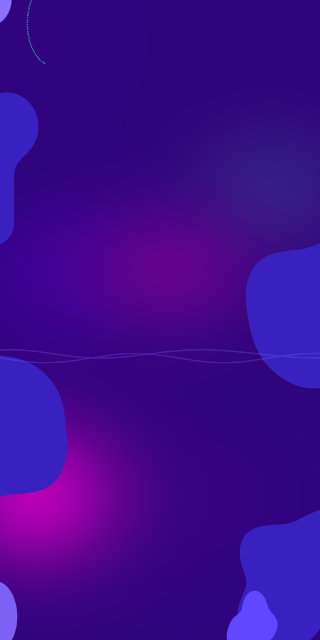
Write a Shadertoy shader that draws this background.

```glsl
#define BASE vec3(0.180, 0.015, 0.480)
#define MAGENTA vec3(0.740, 0.000, 0.710)
#define PLUM vec3(0.400, 0.015, 0.550)
#define VIOLET vec3(0.250, 0.000, 0.620)
#define SLATE vec3(0.210, 0.140, 0.530)
#define INDIGO vec3(0.220, 0.130, 0.750)
#define PERIWINKLE vec3(0.380, 0.280, 1.000)
#define LILAC vec3(0.490, 0.380, 0.960)
#define TEAL vec3(0.200, 0.520, 0.620)
#define LINE_ALPHA 0.27
#define DOT_COUNT 110.0

const float TAU = 6.283185;

float glow(vec2 p, vec2 center, vec2 radius) {
    vec2 d = (p - center) / radius;
    return exp(-dot(d, d));
}

float ellipse(vec2 p, vec2 radius) {
    float k = length(p / radius);
    return k * (k - 1.0) / max(length(p / (radius * radius)), 1e-4);
}

float capsule(vec2 p, float halfHeight, float radius) {
    p.y -= clamp(p.y, -halfHeight, halfHeight);
    return length(p) - radius;
}

float smoothUnion(float a, float b, float k) {
    float h = max(k - abs(a - b), 0.0) / k;
    return min(a, b) - h * h * k * 0.25;
}

// Closed shape whose radius is a periodic cubic through eight spokes
float blob(vec2 p, float spokes[8]) {
    float turn = fract(atan(p.y, p.x) / TAU + 1.0) * 8.0;
    int i = int(turn);
    float t = fract(turn);
    float a = spokes[(i + 7) & 7];
    float b = spokes[i & 7];
    float c = spokes[(i + 1) & 7];
    float d = spokes[(i + 2) & 7];
    float radius = b + 0.5 * t * (c - a + t * (2.0 * a - 5.0 * b + 4.0 * c - d
                 + t * (3.0 * (b - c) + d - a)));
    return length(p) - radius;
}

float fill(float dist, float pixel) {
    return 1.0 - smoothstep(-0.75 * pixel, 0.75 * pixel, dist);
}

float stroke(float dist, float halfWidth, float pixel) {
    return 1.0 - smoothstep(halfWidth, halfWidth + pixel, abs(dist));
}

void mainImage(out vec4 fragColor, in vec2 fragCoord) {
    // Canvas is one unit wide and two units high
    vec2 p = fragCoord / iResolution.xy * vec2(1.0, 2.0);
    float pixel = 1.0 / iResolution.x;

    // Soft background glows
    vec3 color = BASE;
    color = mix(color, VIOLET, 0.15 * glow(p, vec2(0.15, 1.87), vec2(0.25)));
    color = mix(color, VIOLET, 0.25 * glow(p, vec2(0.68, 0.45), vec2(0.3)));
    color = mix(color, VIOLET, 0.85 * glow(p, vec2(0.20, 1.15), vec2(0.28, 0.21)));
    color = mix(color, SLATE, 0.85 * glow(p, vec2(0.85, 1.41), vec2(0.24, 0.20)));
    color = mix(color, PLUM, 0.92 * glow(p, vec2(0.53, 1.16), vec2(0.28, 0.20)));
    color = mix(color, MAGENTA, 0.95 * glow(p, vec2(0.11, 0.45), vec2(0.27, 0.23)));

    // Indigo blobs along both sides
    float upperLeft = smoothUnion(
        ellipse(p - vec2(0.021, 1.604), vec2(0.099, 0.107)),
        capsule(p - vec2(-0.026, 1.416), 0.114, 0.07), 0.05);
    float middleRight = blob(p - vec2(0.977, 0.997),
        float[8](0.26, 0.39, 0.234, 0.25, 0.20, 0.198, 0.211, 0.208));
    float lowerLeft = blob(p - vec2(0.0, 0.667),
        float[8](0.206, 0.216, 0.221, 0.221, 0.234, 0.339, 0.219, 0.242));
    float lowerRight = blob(p - vec2(0.911, 0.177),
        float[8](0.195, 0.30, 0.19, 0.208, 0.141, 0.221, 0.208, 0.159));
    float indigo = min(min(upperLeft, middleRight), min(lowerLeft, lowerRight));
    color = mix(color, INDIGO, fill(indigo, pixel));

    // Light accents in the corners
    float accent = blob(p - vec2(0.794, 0.052),
        float[8](0.073, 0.065, 0.102, 0.057, 0.0755, 0.104, 0.078, 0.073));
    color = mix(color, PERIWINKLE, fill(accent, pixel));
    float bottomOval = ellipse(p - vec2(-0.013, 0.073), vec2(0.067, 0.110));
    float topOval = ellipse(p - vec2(-0.026, 2.005), vec2(0.0625, 0.083));
    color = mix(color, LILAC, fill(bottomOval, pixel));
    color = mix(color, LILAC + 0.06, fill(topOval, pixel));

    // Two crossing hairline waves
    float waveA = 0.881 - 0.0143 * cos(11.3 * p.x - 1.62);
    float waveB = 0.894 + 0.0130 * cos(12.0 * p.x - 2.2 * p.x * p.x - 0.4);
    float waves = max(stroke(p.y - waveA, 0.0006, pixel),
                      stroke(p.y - waveB, 0.0006, pixel));
    color = mix(color, LILAC, LINE_ALPHA * waves);

    // Dotted arc near the top
    vec2 arcRadius = vec2(0.0755, 0.130);
    vec2 q = p - vec2(0.161, 1.927);
    float dots = fract(atan(q.y / arcRadius.y, q.x / arcRadius.x) / TAU * DOT_COUNT);
    float arc = stroke(ellipse(q, arcRadius), 0.0008, pixel)
              * smoothstep(0.5, 0.2, abs(dots - 0.5)) * step(p.x, 0.143);
    color = mix(color, TEAL, 0.8 * arc);

    fragColor = vec4(color, 1.0);
}
```
